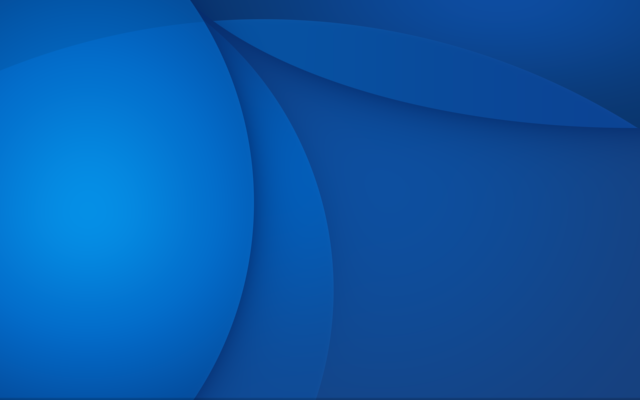
Write a WebGL 1 fragment shader that draws this background.

```glsl
precision highp float;
// Overlapping blue curved sheets with soft shadows and a bright glow at the left.

uniform vec2 u_resolution;

// Geometry: the canvas is 1.6 wide and 1.0 high.
const float ASPECT = 1.6;
const vec2 DISC_CENTER = vec2(-0.246, 0.494);
const float DISC_RADIUS = 0.881;
const vec2 CRESCENT_CENTER = vec2(-0.029, 0.275);
const float CRESCENT_RADIUS = 0.863;
const vec2 ARCH_CENTER = vec2(0.658, -0.794);
const float ARCH_RADIUS = 1.746;
const vec2 CANOPY_CENTER = vec2(1.583, 1.265);
const vec2 CANOPY_RADII = vec2(1.25, 0.585);
const vec2 GLOW_CENTER = vec2(0.22, 0.47);

// Colours of each sheet, from its bright centre to its dim border.
const vec3 GLOW_CORE = vec3(0.02, 0.56, 0.90);
const vec3 GLOW_MID = vec3(0.01, 0.41, 0.78);
const vec3 GLOW_RIM = vec3(0.02, 0.275, 0.58);
const vec3 BASE_NEAR = vec3(0.05, 0.31, 0.625);
const vec3 BASE_FAR = vec3(0.09, 0.25, 0.49);
const vec3 CRESCENT_NEAR = vec3(0.01, 0.37, 0.73);
const vec3 CRESCENT_FAR = vec3(0.06, 0.295, 0.59);
const vec3 LENS_LEFT = vec3(0.025, 0.325, 0.64);
const vec3 LENS_RIGHT = vec3(0.045, 0.265, 0.58);
const vec3 CORNER_NEAR = vec3(0.05, 0.30, 0.63);
const vec3 CORNER_FAR = vec3(0.04, 0.21, 0.43);

const vec3 SHADOW_TINT = vec3(0.01, 0.15, 0.40);
const float RIM_LIGHT = 0.014;
const float RIM_WIDTH = 0.004;

float circleDistance(vec2 p, vec2 center, float radius) {
  return length(p - center) - radius;
}

// First-order distance to an ellipse.
float ellipseDistance(vec2 p, vec2 center, vec2 radii) {
  vec2 q = p - center;
  float k = length(q / radii);
  return k * (k - 1.0) / max(length(q / (radii * radii)), 0.001);
}

vec3 radialBlend(vec3 near, vec3 far, vec2 offset, float reach) {
  return mix(near, far, smoothstep(0.0, reach, length(offset)));
}

// Shadow cast outward from a sheet's edge.
vec3 castShadow(vec3 color, float d, float strength, float width) {
  return mix(color, SHADOW_TINT, strength * exp(-max(d, 0.0) / width));
}

// Antialiased coverage of the inside of a shape.
float coverage(float d, float pixel) {
  return smoothstep(pixel, -pixel, d);
}

// Thin highlight just inside an edge.
float rimLight(float d) {
  return RIM_LIGHT * exp(-abs(d) / RIM_WIDTH);
}

void main() {
  vec2 p = gl_FragCoord.xy / u_resolution * vec2(ASPECT, 1.0);
  float pixel = 0.9 / u_resolution.y;

  float disc = circleDistance(p, DISC_CENTER, DISC_RADIUS);
  float crescent = circleDistance(p, CRESCENT_CENTER, CRESCENT_RADIUS);
  float arch = circleDistance(p, ARCH_CENTER, ARCH_RADIUS);
  float canopy = ellipseDistance(p, CANOPY_CENTER, CANOPY_RADII);
  float underArch = coverage(arch, pixel);

  // Broad background; the crescent's shadow fades toward the bottom
  vec3 color = radialBlend(BASE_NEAR, BASE_FAR, p - vec2(0.95, 0.56), 0.98);
  float crescentShadow = 0.18 * smoothstep(-0.1, 0.5, p.y);
  color = castShadow(color, crescent, crescentShadow, 0.035);

  // Middle crescent, dimming toward the bottom
  vec3 crescentColor = radialBlend(CRESCENT_NEAR, CRESCENT_FAR,
                                   p - vec2(0.70, 0.57), 0.60);
  crescentColor += rimLight(crescent);
  color = mix(color, crescentColor, coverage(crescent, pixel));
  color = castShadow(color, canopy, 0.58, 0.045);

  // Upper canopy, split by the arch into a lens and a darker corner
  vec3 lens = mix(LENS_LEFT, LENS_RIGHT, smoothstep(0.5, 1.6, p.x));
  lens += rimLight(arch);
  vec2 cornerOffset = (p - vec2(1.25, 1.02)) * vec2(0.5, 1.1);
  vec3 corner = radialBlend(CORNER_NEAR, CORNER_FAR, cornerOffset, 0.44);
  color = mix(color, mix(corner, lens, underArch), coverage(canopy, pixel));

  // Glowing left disc, blue at its flank and deeper at its far border
  color = castShadow(color, disc, 0.55, 0.038);
  vec2 glowOffset = p - GLOW_CENTER;
  glowOffset.y *= glowOffset.y > 0.0 ? 0.85 : 1.1;
  vec3 discColor = radialBlend(GLOW_CORE, GLOW_MID, glowOffset, 0.42);
  discColor = mix(discColor, GLOW_RIM,
                  smoothstep(0.30, 0.68, length(glowOffset)));
  discColor *= mix(0.93, 1.0, underArch);
  discColor += rimLight(disc);
  color = mix(color, discColor, coverage(disc, pixel));

  // Fine dark line along the bottom
  color *= mix(0.82, 1.0, smoothstep(0.002, 0.008, p.y));
  gl_FragColor = vec4(color, 1.0);
}
```
